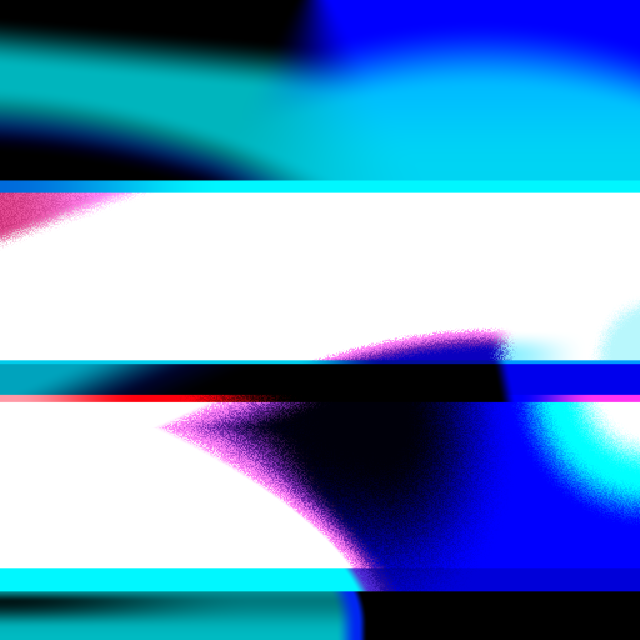
Reproduce this background procedurally as a Shadertoy shader.

```glsl
// Glitched horizontal bands: blurred teal and blue light, overexposed white
// slabs with grainy pink edges, and a cyan glow at the right. Each band is a
// colour field of its own; the bands are stacked from top to bottom.

const vec3 WHITE = vec3(1.0);
const vec3 CYAN = vec3(0.0, 0.97, 1.0);
const vec3 TEAL = vec3(0.0, 0.71, 0.74);
const vec3 BLUE = vec3(0.0, 0.0, 1.0);
const vec3 PINK = vec3(1.0, 0.5, 0.97);
const vec3 VIOLET = vec3(0.5, 0.16, 0.72);

float hash(vec2 p) {
    vec3 q = fract(vec3(p.xyx) * 0.1031);
    q += dot(q, q.yzx + 33.33);
    return fract((q.x + q.y) * q.z);
}

// White burns through pink and violet into a deep colour with depth d.
vec3 burn(float d, vec3 deep) {
    vec3 c = mix(WHITE, PINK, smoothstep(0.0, 0.04, d));
    c = mix(c, VIOLET, smoothstep(0.035, 0.12, d));
    return mix(c, deep, smoothstep(0.08, 0.19, d));
}

// Teal beam on black at the left, blue fading to cyan at the right.
vec3 topBand(vec2 p) {
    float rise = smoothstep(0.025, 0.105, p.y - 0.09 * p.x);
    float low = p.y - 0.4 * p.x * p.x - 0.06 * p.x;
    float beam = rise * (1.0 - smoothstep(0.135, 0.225, low));
    vec3 left = TEAL * beam;
    left.b += 0.22 * smoothstep(0.16, 0.2, low) * (1.0 - smoothstep(0.2, 0.24, low));
    float dome = 0.03 + 0.6 * pow(p.x - 0.75, 2.0);
    float g = 0.72 * smoothstep(dome, dome + 0.11, p.y) + 0.11 * smoothstep(0.1, 0.26, p.y);
    vec3 right = vec3(0.0, g, 1.0 - 0.05 * smoothstep(0.12, 0.28, p.y));
    float spread = 0.55 * p.y;
    return mix(left, right, smoothstep(0.46 - spread, 0.52 + spread, p.x));
}

// White slab with a pink wedge, a dark hump and pale cyan at the right.
vec3 whiteBand(vec2 p, float grain) {
    float hump = p.y - 0.512 - 0.62 * pow(p.x - 0.775, 2.0);
    vec3 c = burn(hump * 5.0 + 0.035 * grain, vec3(0.04, 0.0, 0.75));
    float haze = smoothstep(0.515, 0.555, p.y) * (1.0 - smoothstep(0.79, 0.92, p.x));
    vec3 pale = mix(WHITE, vec3(0.55, 0.94, 1.0), haze);
    float orb = length(p - vec2(1.03, 0.565)) + 0.01 * grain;
    pale = mix(pale, vec3(0.72, 0.97, 0.99), 1.0 - smoothstep(0.075, 0.11, orb));
    c = mix(c, pale, smoothstep(0.765, 0.805, p.x + 0.015 * grain));
    float wedge = 0.385 - 0.37 * p.x - p.y + 0.012 * grain;
    vec3 rose = mix(vec3(0.85, 0.25, 0.53), PINK, smoothstep(0.0, 0.19, p.x));
    rose.rgb += 0.12 * grain;
    return mix(c, rose, smoothstep(-0.005, 0.025, wedge));
}

// Curve that parts the lower white slab from the dark.
float shore(float y) {
    float s = y - 0.668;
    return 0.235 + (s < 0.0 ? -2.2 * s : s * (2.1 - 3.1 * s));
}

// White slab, grainy violet shore, black hollow and a glow at the right.
vec3 lowerBand(vec2 p, float grain) {
    vec2 q = p - vec2(0.6, 0.66);
    float hollow = length(vec2(max(q.x, -0.35 * q.x), 0.65 * q.y));
    float light = smoothstep(0.04, 0.21, hollow + 0.025 * grain);
    vec3 deep = vec3(0.0, 0.0, 0.04 + 0.96 * light);
    float narrow = mix(1.0, 3.2, smoothstep(0.67, 0.88, p.y));
    float d = (p.x - shore(p.y)) * narrow;
    vec3 c = burn(d + 0.045 * grain * smoothstep(0.0, 0.04, d), deep);
    float r = length(p - vec2(1.02, 0.6)) + 0.012 * grain;
    c = mix(c, BLUE, 1.0 - smoothstep(0.2, 0.28, r));
    c = mix(c, vec3(0.0, 1.0, 1.0), 1.0 - smoothstep(0.155, 0.225, r));
    return mix(c, WHITE, 1.0 - smoothstep(0.08, 0.145, r));
}

// Teal pool with a dark upper streak and a blue rim, then black.
vec3 bottomBand(vec2 p) {
    float streak = smoothstep(0.922, 0.94, p.y) * (1.0 - smoothstep(0.94, 0.982, p.y));
    vec3 c = TEAL * (0.78 + 0.25 * smoothstep(0.93, 1.0, p.y));
    c *= 1.0 - streak * mix(0.85, 0.15, smoothstep(0.0, 0.4, p.x));
    float edge = 0.57 - 4.0 * pow(max(0.975 - p.y, 0.0), 2.0);
    c = mix(c, vec3(0.0, 0.15, 0.95), smoothstep(edge - 0.045, edge - 0.012, p.x));
    return mix(c, vec3(0.0), smoothstep(edge - 0.01, edge + 0.004, p.x));
}

// Coverage of everything beneath a horizontal edge.
float beneath(float y, float edge) {
    float aa = 0.75 / iResolution.y;
    return smoothstep(edge - aa, edge + aa, y);
}

void mainImage(out vec4 fragColor, in vec2 fragCoord) {
    vec2 p = fragCoord / iResolution.xy;
    p.y = 1.0 - p.y; // depth below the top edge
    float grain = hash(floor(p * 512.0)) - 0.5;
    float right = smoothstep(0.77, 0.795, p.x - 0.2 * (p.y - 0.569));

    vec3 c = topBand(p);
    vec3 strip = mix(vec3(0.0, 0.42, 0.86), CYAN, smoothstep(0.0, 0.36, p.x));
    c = mix(c, strip, beneath(p.y, 0.282));
    c = mix(c, whiteBand(p, grain), beneath(p.y, 0.301));

    // Thin cyan line, then the dark slot
    vec3 line = mix(vec3(0.0, 0.8, 0.92), vec3(0.0, 0.05, 0.6), smoothstep(0.46, 0.6, p.x));
    c = mix(c, mix(line, vec3(0.0, 0.6, 1.0), right), beneath(p.y, 0.563));
    float slant = p.x + 2.2 * (p.y - 0.593);
    vec3 slot = mix(vec3(0.0, 0.64, 0.74), vec3(0.0, 0.02, 0.2), smoothstep(0.06, 0.26, slant));
    slot = mix(slot, vec3(0.0), smoothstep(0.2, 0.36, slant));
    c = mix(c, mix(slot, vec3(0.0, 0.0, 0.93), right), beneath(p.y, 0.569));

    // Red strip, turning magenta at the right
    vec3 red = mix(vec3(1.0, 0.6, 0.65), vec3(1.0, 0.0, 0.05), smoothstep(0.02, 0.22, p.x));
    red *= 1.0 - smoothstep(0.28, 0.46, p.x + 0.04 * grain);
    vec3 magenta = mix(BLUE, vec3(1.0, 0.2, 0.95), smoothstep(0.81, 0.93, p.x));
    c = mix(c, mix(red, magenta, right), beneath(p.y, 0.617));

    c = mix(c, lowerBand(p, grain), beneath(p.y, 0.628));
    float sea = smoothstep(-0.012, 0.006, p.x - shore(p.y));
    vec3 ledge = mix(CYAN, lowerBand(p, grain) * vec3(0.3, 0.3, 0.85), sea);
    c = mix(c, ledge, beneath(p.y, 0.888));
    c = mix(c, bottomBand(p), beneath(p.y, 0.924));
    fragColor = vec4(clamp(c, 0.0, 1.0), 1.0);
}
```
